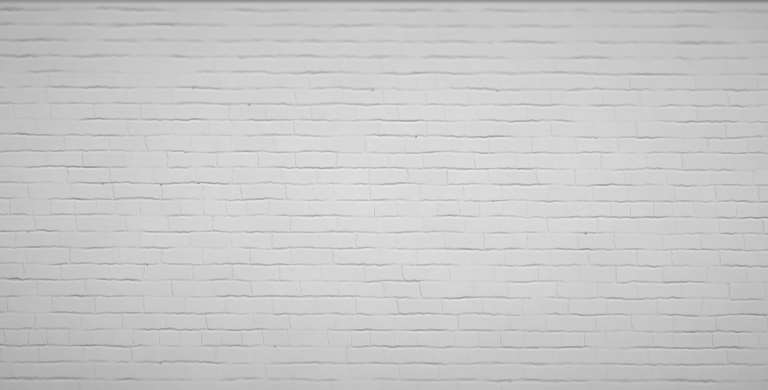
This texture is drawn by a WebGL 2 fragment shader. Its source:

```glsl
#version 300 es
precision highp float;
// White painted brick wall: worn low relief, soft focus at top and bottom, dim corners.

uniform vec2 u_resolution;
out vec4 outColor;

const float COURSE_HEIGHT = 0.0412;   // in canvas heights
const float BRICK_LENGTH = 0.110;
const float MORTAR_HALF = 0.0022;
const vec3 PAINT = vec3(0.856);
const vec3 PIT = vec3(0.42);

float hash(vec2 p) {
    vec3 q = fract(p.xyx * vec3(0.1031, 0.1030, 0.0973));
    q += dot(q, q.yzx + 33.33);
    return fract((q.x + q.y) * q.z);
}

float gradientDot(vec2 cell, vec2 offset) {
    float angle = 6.2832 * hash(cell);
    return dot(vec2(cos(angle), sin(angle)), offset);
}

// Gradient noise, about -0.7 to 0.7
float noise(vec2 p) {
    vec2 i = floor(p), f = fract(p);
    vec2 s = f * f * f * (f * (f * 6.0 - 15.0) + 10.0);
    vec2 e = vec2(1.0, 0.0);
    float low = mix(gradientDot(i, f), gradientDot(i + e.xy, f - e.xy), s.x);
    float high = mix(gradientDot(i + e.yx, f - e.yx), gradientDot(i + e.xx, f - e.xx), s.x);
    return mix(low, high, s.y);
}

// Hand-laid edges wander a little
vec2 wander(vec2 p) {
    return p + 0.005 * vec2(noise(p * 24.0), noise(p * vec2(11.0, 19.0) + 9.0))
             + 0.003 * vec2(noise(p * 65.0 + 3.0), noise(p * 60.0 + 5.0));
}

// Course number counted downwards, slightly tilted and tapering to the top
float courseAt(vec2 p) {
    float t = 1.0 - p.y - 0.004 * (p.x - 1.0);
    return 0.25 + 25.2 * t - 0.9 * t * t;
}

// Position along a course in bricks; every eighth course is laid in headers
float bondAt(float x, float row) {
    float header = step(abs(mod(row, 8.0) - 5.0), 0.5);
    float shift = 0.5 * mod(row, 2.0) + 0.3 * hash(vec2(row, 4.0));
    return x / BRICK_LENGTH * (1.0 + header) + shift;
}

float groove(float dist, float soft) {
    return 1.0 - smoothstep(MORTAR_HALF - 0.5 * soft, MORTAR_HALF + soft, dist);
}

// Surface height: bricks at 0, joints below, paint lumps on top
float relief(vec2 p, float soft, float focus) {
    vec2 q = wander(p);
    float course = courseAt(q), row = floor(course);
    float bedId = floor(course + 0.5);
    float bedDist = abs(course - bedId) * COURSE_HEIGHT;
    float bond = bondAt(q.x, row), headId = floor(bond + 0.5);
    float jitter = 0.24 * (hash(vec2(headId, row)) - 0.5);
    float headDist = abs(bond - headId - jitter) * BRICK_LENGTH;

    // Paint has filled the joints unevenly
    float fill = noise(vec2(q.x * 7.0, bedId * 3.7)) + 0.7 * noise(vec2(q.x * 23.0, bedId * 5.3));
    float bedDepth = clamp(0.58 + 1.1 * fill, 0.12, 1.3);
    float headDepth = mix(0.12, 0.6, hash(vec2(headId + 7.0, row))) * focus;
    float joints = max(bedDepth * groove(bedDist, soft), headDepth * groove(headDist, soft));
    float lumps = 0.10 * noise(p * 48.0) + 0.07 * noise(p * 110.0);
    return lumps * mix(0.3, 1.0, focus) - joints;
}

// Small chipped holes scattered along the bed joints
float pits(vec2 p, float soft) {
    float course = courseAt(wander(p));
    vec2 cell = vec2(floor(p.x * 9.0), floor(course + 0.5));
    float present = step(0.95, hash(cell + 31.0));
    float centre = (cell.x + 0.2 + 0.6 * hash(cell + 12.0)) / 9.0;
    vec2 d = vec2((p.x - centre) * 0.8, (course - cell.y) * COURSE_HEIGHT);
    float radius = mix(0.0003, 0.0015, hash(cell + 5.0));
    return present * (1.0 - smoothstep(radius - 0.5 * soft, radius + soft, length(d)));
}

// Directional light from above: shadows are stronger than highlights
float lightRelief(vec2 p, float soft, float focus) {
    vec2 e = vec2(0.0006, 0.0022);
    float above = relief(p + e, soft, focus), below = relief(p - e, soft, focus);
    float slope = below - above;
    float occlusion = 0.018 * min(above + below, 0.0);
    return occlusion + slope * (slope < 0.0 ? 0.135 : 0.06);
}

float vignette(vec2 uv) {
    vec2 d = (uv - vec2(0.525, 0.53)) * 2.0;
    return 0.088 * dot(d, d);
}

void main() {
    vec2 uv = gl_FragCoord.xy / u_resolution;
    vec2 p = gl_FragCoord.xy / u_resolution.y;
    float pixel = 1.0 / u_resolution.y;

    // Depth of field
    float focus = smoothstep(0.98, 0.62, uv.y) * smoothstep(-0.14, 0.16, uv.y);
    float soft = max(0.8 * pixel, 0.0024) + 0.006 * (1.0 - focus);

    // Paint tone, brick by brick
    float row = floor(courseAt(wander(p)));
    float brick = floor(bondAt(p.x, row));
    float tone = 0.008 * (hash(vec2(brick, row) + 50.0) - 0.5) * focus;
    tone += 0.012 * noise(p * vec2(5.0, 9.0)) + 0.008 * noise(p * 30.0);

    vec3 color = PAINT + tone - vignette(uv) + lightRelief(p, soft, focus);
    color = mix(color, PIT, 0.7 * focus * pits(p, soft));

    // Dark edge along the top, uneven from left to right
    float edge = 0.13 + 0.08 * smoothstep(0.0, 0.4, uv.x);
    color -= edge * smoothstep(0.988, 1.0, uv.y);
    outColor = vec4(clamp(color, 0.0, 1.0), 1.0);
}
```
